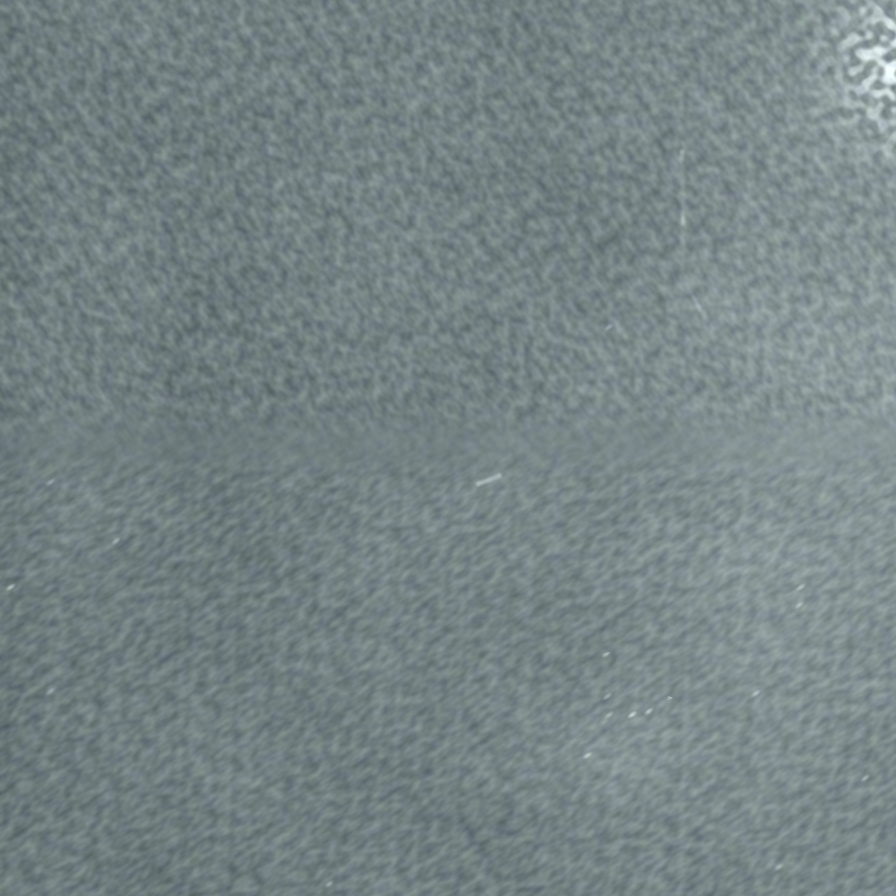
Write a WebGL 1 fragment shader that draws this texture.

```glsl
precision highp float;
uniform vec2 u_resolution;

#define BASE_TONE 0.432
#define GRAIN_SCALE 78.0
#define GRAIN_CONTRAST 0.125
#define CHROMA_CONTRAST 0.035
#define BLOTCH_CONTRAST 0.035
#define SEAM_HEIGHT 0.505
#define UPPER_ANGLE -0.95
#define LOWER_ANGLE 0.6
#define GLINT_SCALE 42.0
#define GLINT_STRENGTH 0.24

float hash(vec2 p) {
  return fract(sin(dot(p, vec2(127.1, 311.7))) * 43758.545);
}

vec2 gradient(vec2 cell) {
  float a = 6.28319 * hash(cell);
  return vec2(cos(a), sin(a));
}

float gradientNoise(vec2 p) {
  vec2 i = floor(p), f = fract(p);
  vec2 w = f * f * f * (f * (f * 6.0 - 15.0) + 10.0);
  vec2 e = vec2(1.0, 0.0);
  float low = mix(dot(gradient(i), f), dot(gradient(i + e), f - e), w.x);
  float high = mix(dot(gradient(i + e.yx), f - e.yx),
                   dot(gradient(i + e.xx), f - e.xx), w.x);
  return mix(low, high, w.y);
}

vec2 rotate(vec2 p, float a) {
  float c = cos(a), s = sin(a);
  return vec2(c * p.x + s * p.y, c * p.y - s * p.x);
}

// Two octaves of grain, drawn out along one direction
float grain(vec2 p, float angle, float stretch) {
  vec2 q = rotate(p, angle) * GRAIN_SCALE * vec2(1.0 / stretch, stretch);
  return gradientNoise(q) + 0.55 * gradientNoise(q * 1.93 + 17.3);
}

// Soft elliptical spot
float glow(vec2 p, vec2 center, vec2 radius) {
  vec2 d = (p - center) / radius;
  return exp(-dot(d, d));
}

float stroke(vec2 p, vec2 a, vec2 b, float width) {
  vec2 d = b - a;
  float t = clamp(dot(p - a, d) / dot(d, d), 0.0, 1.0);
  return 1.0 - smoothstep(0.0, width, length(p - a - d * t));
}

// Short bright flecks, one per chosen cell
float glints(vec2 p, float density) {
  vec2 q = p * GLINT_SCALE;
  vec2 cell = floor(q);
  vec2 jitter = vec2(hash(cell + 3.1), hash(cell + 8.7)) - 0.5;
  vec2 d = rotate(fract(q) - 0.5 - 0.35 * jitter, LOWER_ANGLE);
  float fleck = 1.0 - smoothstep(0.02, 0.3, length(d * vec2(0.9, 1.9)));
  float chosen = step(hash(cell + 41.3), density);
  return fleck * chosen * (0.35 + 0.65 * hash(cell + 5.9));
}

void main() {
  vec2 p = gl_FragCoord.xy / u_resolution;

  // Grain turns at the seam, where it also fades
  float above = smoothstep(-0.06, 0.06, p.y - SEAM_HEIGHT);
  float upper = grain(p, UPPER_ANGLE, 1.15);
  float lower = grain(p + 3.7, LOWER_ANGLE, 1.35);
  float speckle = mix(lower * 0.88, upper, above);
  speckle *= 1.0 - 0.35 * glow(p, vec2(0.5, SEAM_HEIGHT), vec2(2.0, 0.025));

  // Broad light, growing towards the right
  float tone = BASE_TONE + 0.035 * smoothstep(0.0, 1.0, p.x);
  tone += 0.07 * glow(p, vec2(1.02, 0.53), vec2(0.27, 0.2));
  tone += 0.035 * glow(p, vec2(0.85, 0.27), vec2(0.25, 0.2));
  tone += 0.06 * glow(p, vec2(1.0, 0.95), vec2(0.22, 0.25));
  tone += 0.015 * glow(p, vec2(0.2, 0.8), vec2(0.22, 0.2));
  tone -= 0.02 * (1.0 - smoothstep(0.0, 0.06, p.x));
  tone += BLOTCH_CONTRAST * (gradientNoise(p * 5.0 + 2.3)
                           + 0.7 * gradientNoise(p * 17.0 + 9.1));
  tone += GRAIN_CONTRAST * speckle;

  // Mottled shine in the corner
  float shine = glow(p, vec2(1.0, 0.93), vec2(0.065, 0.085));
  tone += 0.36 * shine * smoothstep(-0.25, 0.3, gradientNoise(p * 75.0 + 31.0));

  // Pale patch with flecks, and broken scratches
  float patchArea = glow(p, vec2(0.71, 0.17), vec2(0.07, 0.06));
  float sideArea = glow(p, vec2(0.87, 0.25), vec2(0.05, 0.06));
  tone += 0.045 * patchArea;
  float bright = glints(p, 0.28 * patchArea + 0.22 * sideArea + 0.001);
  float scratch = stroke(p, vec2(0.761, 0.83), vec2(0.763, 0.7), 0.005)
                + stroke(p, vec2(0.765, 0.69), vec2(0.788, 0.642), 0.005);
  scratch *= 0.25 + 0.75 * smoothstep(-0.1, 0.25, gradientNoise(p * 45.0));
  bright += 0.6 * scratch;
  bright += 0.8 * stroke(p, vec2(0.534, 0.46), vec2(0.557, 0.469), 0.005);
  tone += GLINT_STRENGTH * bright;

  // Cool grey, drifting between blue and green
  float chroma = gradientNoise(p * 62.0 + 53.0) - 0.4 * speckle;
  vec3 color = vec3(tone) + vec3(0.0, 0.054, 0.06);
  color += CHROMA_CONTRAST * chroma * vec3(0.1, -0.25, 0.8);
  gl_FragColor = vec4(clamp(color, 0.0, 1.0), 1.0);
}
```
